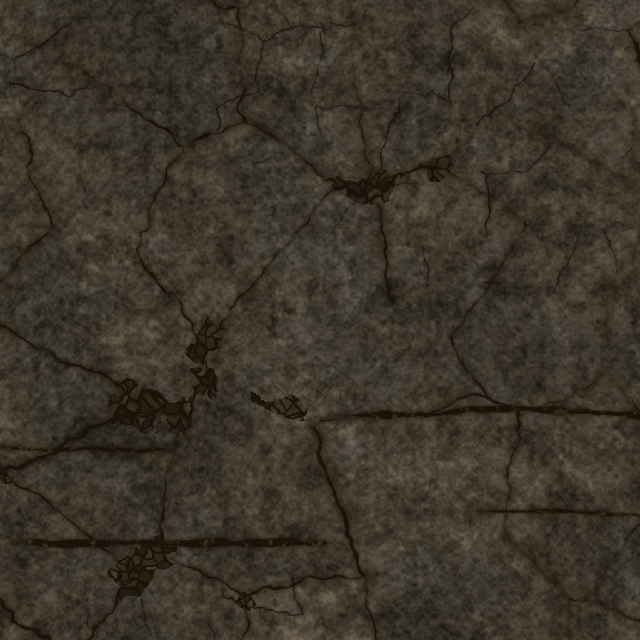
This texture is drawn by a Shadertoy shader. Its source:

```glsl
#define PLATE_SCALE 4.2
#define SPLINTER_SCALE 9.5
#define RUBBLE_SCALE 58.0
#define CRACK_WIDTH 0.0020
#define WARP 0.075
#define JAG 0.020
#define SEAM_WIDTH 0.0050
#define STONE_DARK vec3(0.148, 0.130, 0.103)
#define STONE_LIGHT vec3(0.380, 0.342, 0.285)
#define EARTH vec3(0.185, 0.148, 0.085)
#define CREVICE vec3(0.100, 0.066, 0.034)

float hash(vec2 p) {
    return fract(sin(dot(p, vec2(127.1, 311.7))) * 43758.5);
}

vec2 hash2(vec2 p) {
    return vec2(hash(p), hash(p + 41.3));
}

float noise(vec2 p) {
    vec2 i = floor(p), f = fract(p);
    f = f * f * (3.0 - 2.0 * f);
    return mix(mix(hash(i), hash(i + vec2(1, 0)), f.x),
               mix(hash(i + vec2(0, 1)), hash(i + vec2(1, 1)), f.x), f.y);
}

float fbm(vec2 p) {
    float sum = 0.0, amp = 0.5;
    for (int i = 0; i < 5; i++) {
        sum += amp * noise(p);
        p = mat2(1.6, 1.2, -1.2, 1.6) * p + 7.3;
        amp *= 0.5;
    }
    return sum / 0.97;
}

// Voronoi fractures: x = signed distance to a crack, y = distance to the
// second nearest border (small at junctions), z = random value of the cell
vec3 fractures(vec2 p, float scale, float width, float keep) {
    p *= scale;
    vec2 cell = floor(p), nearCell = cell, nearPoint = vec2(0);
    float best = 1e3;
    for (int y = -1; y <= 1; y++)
    for (int x = -1; x <= 1; x++) {
        vec2 c = cell + vec2(x, y);
        vec2 r = c + hash2(c) - p;
        if (dot(r, r) < best) {
            best = dot(r, r);
            nearCell = c;
            nearPoint = r;
        }
    }
    float crack = 1.0, first = 1.0, second = 1.0;
    for (int y = -2; y <= 2; y++)
    for (int x = -2; x <= 2; x++) {
        if (x == 0 && y == 0) continue;
        vec2 c = nearCell + vec2(x, y);
        vec2 r = c + hash2(c) - p;
        float d = dot(0.5 * (r + nearPoint), normalize(r - nearPoint)) / scale;
        second = min(second, max(first, d));
        first = min(first, d);
        // Both sides of a border share one random strength
        float h = hash(c + nearCell + 0.37);
        if (h < keep) {
            float strength = h / keep;
            crack = min(crack, d - width * (0.4 + 1.1 * strength * strength));
        }
    }
    return vec3(crack, second, hash(nearCell + 9.1));
}

// Broken horizontal ledges, alternating between the left and right side
float seams(vec2 p) {
    float d = 1.0;
    for (int i = 0; i < 4; i++) {
        float side = mod(float(i), 2.0), row = floor(float(i) / 2.0);
        float level = 0.15 + 0.155 * row + 0.047 * side;
        float middle = mix(0.27 - 0.16 * row, 0.91 - 0.12 * row, side);
        float reach = 0.17 + 0.07 * abs(side - 1.0 + row);
        float heavy = 0.45 + 0.55 * abs(side - 1.0 + row);
        float width = SEAM_WIDTH * heavy * (0.35 + 1.2 * noise(p * vec2(38, 12) + float(i)));
        float taper = 0.008 * smoothstep(0.8, 1.2, abs(p.x - middle) / reach);
        float past = max(abs(p.x - middle) - reach * 1.1, 0.0);
        d = min(d, length(vec2(past, p.y - level)) - width + taper);
    }
    return d;
}

void mainImage(out vec4 fragColor, in vec2 fragCoord) {
    vec2 p = fragCoord / iResolution.y;
    float soft = max(0.0009, 0.6 / iResolution.y);
    vec2 jag = JAG * (vec2(fbm(p * 42.0), fbm(p * 42.0 + 31.7)) - 0.5);
    vec2 q = p + jag + WARP * (vec2(fbm(p * 4.0), fbm(p * 4.0 + 31.7)) - 0.5);

    // Mottled stone: faint clouds, ragged blotches, strong fine grain
    float cloud = fbm(p * 6.0 + 12.0), blotch = fbm(p * 31.0 + 3.0);
    float grain = fbm(p * 105.0 + 64.0);
    float tone = 0.45 + 0.5 * (cloud - 0.5) + 0.95 * (blotch - 0.5);
    tone += 0.85 * (grain - 0.5) + 0.35 * (noise(p * 256.0) - 0.5);
    float soot = smoothstep(0.5, 0.72, fbm(p * 9.0 + 50.0) + 0.8 * (blotch - 0.5));
    tone -= 0.17 * soot;
    tone += 0.32 * smoothstep(0.56, 0.76, fbm(p * 62.0 + 80.0)) * smoothstep(0.4, 0.6, cloud);
    vec3 color = mix(STONE_DARK, STONE_LIGHT, clamp(tone, -0.1, 1.2));
    color *= mix(vec3(1.01, 1.0, 0.97), vec3(0.98, 1.0, 1.04), soot);

    // Large plates, fading out towards the upper right, and thin splinters
    vec3 plate = fractures(q + 2.3, PLATE_SCALE, CRACK_WIDTH, 0.8);
    float calm = smoothstep(0.36, 0.55, distance(p, vec2(0.4, 0.55)) - 0.4 * (0.5 - p.y));
    float crack = plate.x + 0.0045 * calm * noise(p * 9.0);
    crack += 0.0018 * (noise(p * 22.0) - 0.4) + 0.0022 * (noise(p * 75.0) - 0.5);
    float splinter = fractures(q + 6.1, SPLINTER_SCALE, CRACK_WIDTH * 0.5, 0.45).x;
    splinter += 0.005 * smoothstep(0.42, 0.6, noise(p * 4.5 + 5.0)) + 0.001 * (noise(p * 60.0) - 0.5);
    float seam = seams(p + 0.35 * (q - p));

    // Earth stains and shadow gathered along the openings
    float opening = min(crack, seam);
    float stain = smoothstep(0.45, 0.7, fbm(p * 7.0 + 22.0));
    float halo = exp(-max(opening, 0.0) * mix(230.0, 65.0, stain));
    color = mix(color, EARTH * (0.4 + 0.6 * blotch + 0.6 * grain), 0.65 * halo);
    color *= 1.0 - 0.2 * exp(-max(min(opening, splinter), 0.0) * 260.0);

    // Rubble pockets where several plates meet
    float pocketSize = 0.026 * smoothstep(0.5, 0.75, noise(p * 5.0 + 14.0)) * (1.0 - calm);
    pocketSize *= 0.5 + noise(p * 40.0 + 2.0);
    float pocket = 1.0 - smoothstep(-soft, soft, plate.y - pocketSize);
    vec3 pebble = fractures(q, RUBBLE_SCALE, 0.0011, 1.0);
    float dome = smoothstep(-0.0005, 0.003, pebble.x);
    vec3 rubble = mix(EARTH, color, 0.6 * pebble.z) * (0.7 + 0.5 * pebble.z);
    color = mix(color, mix(CREVICE, rubble, dome), pocket);

    // Dark openings with a little gravel in the ledges
    vec3 gravel = mix(CREVICE, EARTH * 1.2, smoothstep(0.5, 0.75, fbm(p * 130.0 + 9.0)));
    color = mix(color, CREVICE, 0.8 * (1.0 - smoothstep(-soft, soft, splinter)));
    color = mix(color, CREVICE, 0.95 * (1.0 - smoothstep(-soft, soft, crack)));
    color = mix(color, gravel, 1.0 - smoothstep(-1.5 * soft, 1.5 * soft, seam));
    fragColor = vec4(color, 1.0);
}
```
